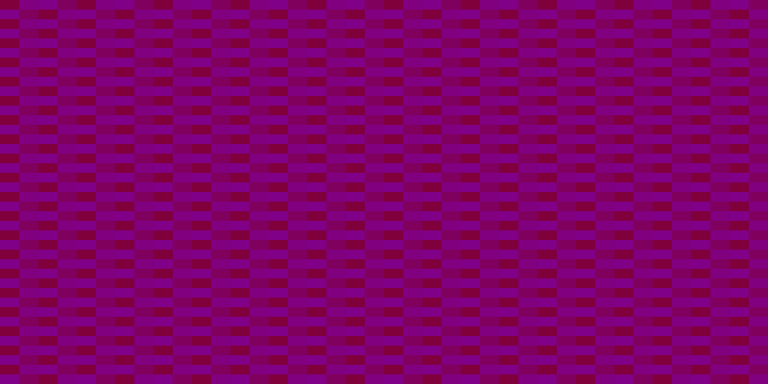
Give the GLSL for this pattern, as a Shadertoy shader.

```glsl
const vec2 REPEATS = vec2(10.0, 20.0);     // whole repeats across and down
const vec2 CELLS_PER_REPEAT = vec2(4.0, 2.0);
const float ROW_SHIFT = 2.0;               // cells between alternate rows
const float FIRST_CELL = 1.0;              // phase of the lowest row
const float RED = 0.502;
const vec4 BLUE_STEPS = vec4(0.50, 0.53, 0.37, 0.23);

// Flat colour of one cell; the pattern wraps in both directions
vec3 cellColor(vec2 cell) {
    float shift = ROW_SHIFT * mod(cell.y, CELLS_PER_REPEAT.y);
    float stepIndex = mod(cell.x + FIRST_CELL + shift, CELLS_PER_REPEAT.x);
    return vec3(RED, 0.0, BLUE_STEPS[int(stepIndex + 0.5)]);
}

void mainImage(out vec4 fragColor, in vec2 fragCoord) {
    vec2 cellCount = REPEATS * CELLS_PER_REPEAT;
    vec2 position = fragCoord / iResolution.xy * cellCount;
    vec2 pixelSize = cellCount / iResolution.xy;

    // Pixel coverage on either side of the nearest cell corner
    vec2 corner = floor(position + 0.5);
    vec2 coverage = clamp((position - corner) / pixelSize + 0.5, 0.0, 1.0);

    // Blend the four cells that meet at the corner
    vec3 lower = mix(cellColor(corner - 1.0),
                     cellColor(corner - vec2(0.0, 1.0)), coverage.x);
    vec3 upper = mix(cellColor(corner - vec2(1.0, 0.0)),
                     cellColor(corner), coverage.x);
    fragColor = vec4(mix(lower, upper, coverage.y), 1.0);
}
```
